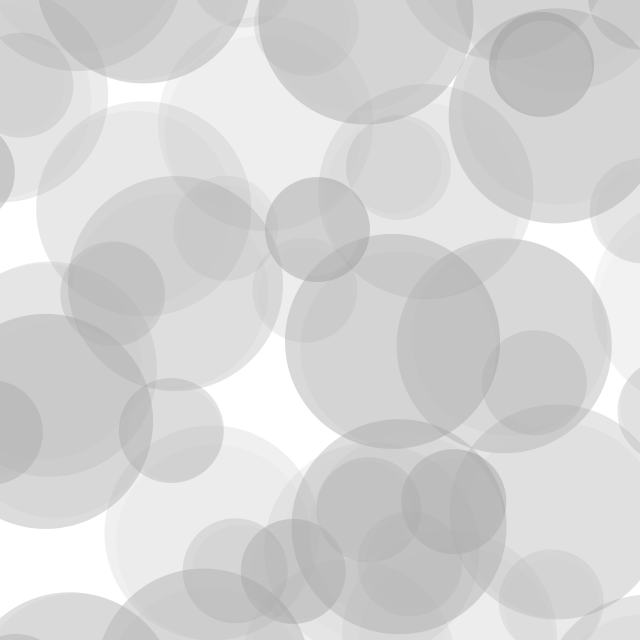
This background is drawn by a Shadertoy shader. Its source:

```glsl
// Translucent grey discs of two sizes scattered over white.
// Each disc is a darkening layer plus a slightly smaller mid-grey disc that
// touches its rim from inside, placed on a shuffled and jittered 5x5 grid.

const float TAU = 6.2831853;

vec4 hash4(float n) {
    vec4 p = fract((n + 3.7) * vec4(0.1031, 0.1130, 0.0973, 0.1099));
    p += dot(p, p.wzxy + 33.33);
    return fract((p.xxyz + p.yzzw) * p.zywx);
}

// Antialiased coverage of a disc
float disc(vec2 p, vec2 center, float radius) {
    float pixel = 1.0 / iResolution.y;
    return clamp(0.5 + (radius - length(p - center)) / pixel, 0.0, 1.0);
}

void mainImage(out vec4 fragColor, in vec2 fragCoord) {
    vec2 uv = fragCoord / iResolution.y;
    float grey = 1.0;

    for (int i = 0; i < 50; i++) {
        bool large = i % 2 == 0;
        vec4 rnd = hash4(float(i) * 1.37);

        // Shuffled grid cell, with the disc anywhere inside it
        int slot = (i / 2 * (large ? 7 : 11) + 3) % 25;
        vec2 cell = vec2(slot % 5, slot / 5);
        vec2 center = (cell + rnd.xy) * 0.24 - 0.1;
        float radius = large ? 0.168 : 0.082;

        // Darkening layer
        float opacity = large ? mix(0.08, 0.38, rnd.z) : mix(0.12, 0.46, rnd.z);
        grey = mix(grey, 0.6, opacity * disc(uv, center, radius));

        // Inner disc, pushed towards the rim in a random direction
        float angle = TAU * rnd.w;
        vec2 shift = 0.09 * radius * vec2(cos(angle), sin(angle));
        grey = mix(grey, 0.78, 0.8 * opacity * disc(uv, center + shift, 0.91 * radius));
    }

    fragColor = vec4(vec3(grey), 1.0);
}
```
